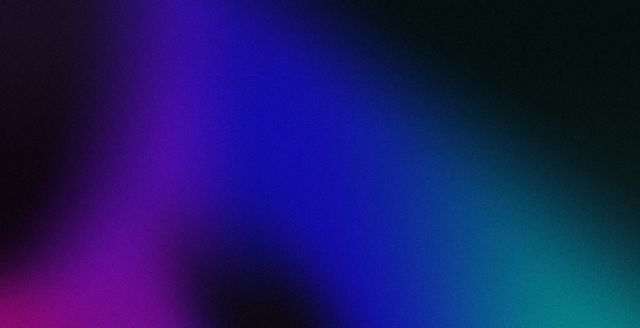
Reproduce this background procedurally as a Shadertoy shader.

```glsl
// Soft aurora of violet, blue and teal light on a dark, grainy backdrop.

// Soft step centred on an edge with a given half width.
float fade(float edge, float halfWidth, float x) {
    return smoothstep(edge - halfWidth, edge + halfWidth, x);
}

// Sine-free hash of a grid cell.
float hash(vec2 cell) {
    vec3 p = fract(cell.xyx * 0.1031);
    p += dot(p, p.yzx + 33.33);
    return fract((p.x + p.y) * p.z);
}

void mainImage(out vec4 fragColor, in vec2 fragCoord) {
    vec2 uv = fragCoord / iResolution.xy;
    float height = uv.y;
    float depth = 1.0 - height;

    // Colours of each band, shifting from the top to the bottom.
    vec3 plum = mix(vec3(0.09, 0.06, 0.13), vec3(0.05, 0.02, 0.06), smoothstep(0.0, 0.65, depth));
    vec3 violet = mix(vec3(0.22, 0.05, 0.64), vec3(0.32, 0.05, 0.69), smoothstep(0.0, 0.55, depth));
    violet = mix(violet, vec3(0.43, 0.04, 0.57), smoothstep(0.45, 1.0, depth));
    vec3 blue = mix(vec3(0.10, 0.05, 0.60), vec3(0.08, 0.05, 0.67), smoothstep(0.0, 0.4, depth));
    vec3 teal = vec3(0.025, 0.08 + 0.41 * depth, 0.40 + 0.12 * depth);
    vec3 night = mix(vec3(0.02, 0.06, 0.055), vec3(0.04, 0.11, 0.11), smoothstep(0.1, 0.8, depth));

    // Bands from left to right; the outer edges spread towards the bottom.
    float leftEdge = 0.205 - 0.235 * pow(depth, 2.5);
    float rightEdge = 0.45 + 0.75 * depth - 0.1 * depth * depth;
    vec3 color = mix(plum, violet, fade(leftEdge, 0.12, uv.x));
    color = mix(color, blue, fade(0.325, 0.085, uv.x));
    color = mix(color, teal, fade(0.56 + 0.16 * depth, 0.18, uv.x));
    color = mix(color, night, fade(rightEdge, 0.19, uv.x));

    // Dark hollow rising from the bottom, leaning left.
    float offset = abs(uv.x - 0.42 + 0.25 * height) / 0.125;
    float hollow = exp(-offset * offset * offset - pow(height / 0.3, 2.0));
    color = mix(color, vec3(0.05, 0.035, 0.07), hollow);

    // Magenta glow in the lower left corner.
    vec2 corner = uv / vec2(0.13, 0.14);
    color = mix(color, vec3(0.56, 0.03, 0.43), 0.85 * exp(-dot(corner, corner)));

    // Fine film grain on a grid fixed to the canvas.
    vec2 cell = floor(uv * vec2(512.0, 262.0));
    float grain = hash(cell) + hash(cell + 91.7) - 1.0;
    color += grain * (0.012 + 0.025 * color);

    fragColor = vec4(clamp(color, 0.0, 1.0), 1.0);
}
```
